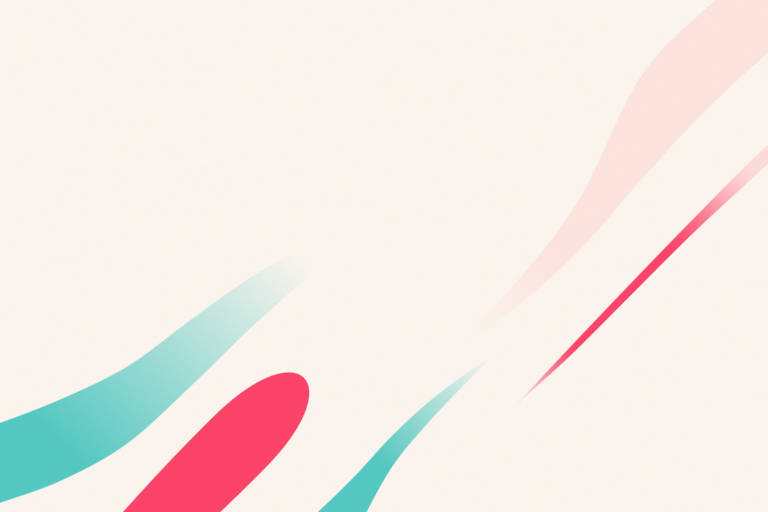
This background is drawn by a Shadertoy shader. Its source:

```glsl
// Cream paper with soft diagonal ribbons in teal, blush and coral red.
#define PAPER vec3(0.984, 0.955, 0.930)
#define TEAL  vec3(0.330, 0.782, 0.755)
#define BLUSH vec3(0.984, 0.888, 0.868)
#define CORAL vec3(0.984, 0.265, 0.410)
#define GRAIN 0.012
#define CAP_WIDTH 7.13
#define CAP_LENGTH 19.5

float hash(vec2 cell) {
    vec3 h = fract(vec3(cell.xyx) * 0.1031);
    h += dot(h, h.yzx + 33.33);
    return fract((h.x + h.y) * h.z);
}

// Antialiased coverage where d is positive.
float cover(float d) {
    return clamp(0.5 + d / max(fwidth(d), 1e-4), 0.0, 1.0);
}

// Smooth curve through evenly spaced heights; x counts in nodes.
float spline(float x, float h[8]) {
    x = clamp(x, 1.0, 6.5);
    int i = min(int(x), 5);
    float t = x - float(i);
    float a = h[i - 1], b = h[i], c = h[i + 1], d = h[i + 2];
    return b + 0.5 * t * (c - a + t * (2.0 * a - 5.0 * b + 4.0 * c - d
             + t * (3.0 * (b - c) + d - a)));
}

// Area between two curves whose nodes begin at start.
float ribbon(vec2 p, float start, float spacing, float top[8], float bottom[8]) {
    float x = (p.x - start) / spacing;
    return cover(spline(x, top) - p.y) * cover(p.y - spline(x, bottom));
}

// Diagonal bar with a rounded tip and a gently narrowing tail.
float roundedBar(vec2 p) {
    float along = (85.55 - p.x - p.y) * 0.7071;
    float across = (p.x - p.y - 33.13) * 0.7071;
    float tail = max(along - CAP_LENGTH, 0.0) / 23.8;
    float width = CAP_WIDTH - 0.68 * tail * tail;
    float cap = pow(max(1.0 - along / CAP_LENGTH, 0.0), 2.4);
    return cover(1.0 - cap - across * across / (width * width));
}

void mainImage(out vec4 fragColor, in vec2 fragCoord) {
    // Canvas spans 150 by 100 units.
    vec2 p = fragCoord / iResolution.xy * vec2(150.0, 100.0);
    float diagonal = p.x + p.y;
    vec3 color = PAPER;

    // Blush ribbon, upper right
    float blush = ribbon(p, 78.1, 11.72,
        float[8](22.9, 33.4, 45.7, 61.3, 84.8, 97.3, 106.6, 114.6),
        float[8](22.9, 31.3, 40.6, 51.2, 64.6, 77.3, 88.3, 98.0));
    color = mix(color, BLUSH, blush * smoothstep(122.0, 162.0, diagonal));

    // Wide teal ribbon, lower left
    float wide = ribbon(p, -12.5, 12.5,
        float[8](13.3, 17.4, 22.3, 28.5, 37.7, 46.5, 53.1, 59.0),
        float[8](-2.0, 1.8, 6.4, 13.5, 24.8, 36.9, 47.7, 56.6));
    color = mix(color, TEAL, wide * clamp((108.0 - diagonal) / 83.0, 0.0, 1.0));

    // Small teal blade, lower centre
    float blade = ribbon(p, 54.7, 7.2,
        float[8](-6.9, -0.2, 6.8, 14.6, 21.3, 26.8, 31.7, 37.0),
        float[8](-33.0, -18.0, -4.7, 8.4, 17.3, 24.9, 32.0, 38.0));
    color = mix(color, TEAL, blade * clamp((127.0 - diagonal) / 43.0, 0.0, 1.0));

    // Thin coral streak, faded at both ends
    float streak = ribbon(p, 87.9, 11.72,
        float[8](7.2, 19.7, 32.2, 44.5, 56.6, 68.4, 79.5, 90.2),
        float[8](7.2, 19.7, 30.5, 42.2, 53.9, 64.8, 75.4, 85.4));
    float glow = smoothstep(117.0, 147.0, diagonal)
               * mix(1.0, 0.14, smoothstep(180.0, 216.0, diagonal));
    color = mix(color, CORAL, streak * glow);

    // Solid coral bar
    color = mix(color, CORAL, roundedBar(p));

    // Fine paper grain
    color += GRAIN * (hash(floor(p * 5.12)) - 0.5);
    fragColor = vec4(color, 1.0);
}
```
